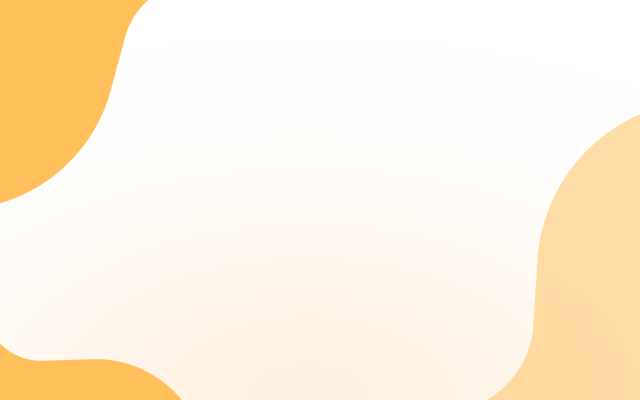
A Shadertoy shader for this background:

```glsl
const vec3 PAPER = vec3(1.0, 0.999, 0.997);
const vec3 GLOW = vec3(1.0, 0.945, 0.88);
const vec3 AMBER = vec3(1.0, 0.75, 0.353);
const float VEIL_OPACITY = 0.52;

// Lengths are in canvas heights
const vec2 GLOW_CENTER = vec2(0.77, 0.0);
const vec2 GLOW_SIZE = vec2(0.8, 0.45);

// Signed distance to a wave edge: a convex arc ending at bulgeEnd, a straight
// run to hollowStart, then a concave arc. Negative values lie inside.
float waveEdge(vec2 p, vec2 bulgeEnd, vec2 hollowStart, float bulgeRadius, float hollowRadius) {
    vec2 run = hollowStart - bulgeEnd;
    float runLength = length(run);
    vec2 along = run / runLength;
    vec2 outward = vec2(along.y, -along.x);

    vec2 q = p - bulgeEnd;
    float t = dot(q, along);
    float n = dot(q, outward);

    if (t < 0.0) return length(vec2(t, n + bulgeRadius)) - bulgeRadius;
    if (t < runLength) return n;
    if (n > hollowRadius) return hollowRadius;
    return hollowRadius - length(vec2(t - runLength, n - hollowRadius));
}

// Antialiased coverage of a signed distance
float coverage(float d) {
    return clamp(0.5 - d * iResolution.y, 0.0, 1.0);
}

void mainImage(out vec4 fragColor, in vec2 fragCoord) {
    vec2 p = fragCoord / iResolution.y;

    // Warm glow rising from the lower edge
    vec2 g = (p - GLOW_CENTER) / GLOW_SIZE;
    vec3 color = mix(PAPER, GLOW, exp(-dot(g, g)));

    // Translucent wave on the right
    float veil = waveEdge(p, vec2(1.3438, 0.35), vec2(1.3333, 0.1875), 0.4273, 0.2335);
    color = mix(color, AMBER, VEIL_OPACITY * coverage(veil));

    // Solid waves in the left corners
    float upper = waveEdge(p, vec2(0.2771, 0.775), vec2(0.3125, 0.9063), 0.4052, 0.1913);
    float lower = waveEdge(p, vec2(0.2292, 0.1021), vec2(0.1083, 0.0979), 0.278, 0.1438);
    color = mix(color, AMBER, coverage(min(upper, lower)));

    fragColor = vec4(color, 1.0);
}
```
